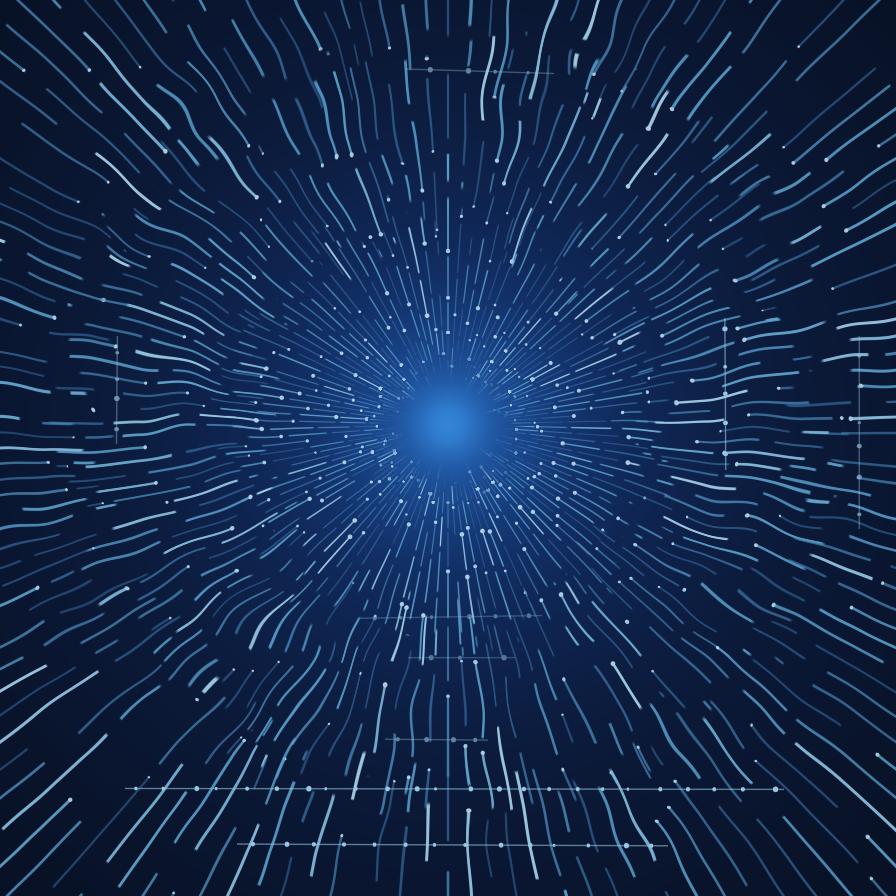
Give the GLSL for this background, as a three.js fragment shader.

```glsl
// Dark blue radial burst: broken glowing rays, bright nodes and thin cross rungs.
varying vec2 vUv;

const float TAU = 6.2831853;
const vec3 STEEL = vec3(0.22, 0.44, 0.65);
const vec3 CYAN = vec3(0.36, 0.65, 0.82);
const vec3 PALE = vec3(0.74, 0.87, 0.94);

float hash(vec2 p) {
  p = fract(p * vec2(0.1031, 0.1137));
  p += dot(p, p.yx + 33.33);
  return fract((p.x + p.y) * p.x * 43.7);
}

float noise(vec2 p) {
  vec2 i = floor(p), f = fract(p);
  f = f * f * (3.0 - 2.0 * f);
  return mix(mix(hash(i), hash(i + vec2(1, 0)), f.x),
             mix(hash(i + vec2(0, 1)), hash(i + vec2(1, 1)), f.x), f.y);
}

// Filled stroke of half width w at distance d, with a soft edge
float stroke(float d, float w) {
  return 1.0 - smoothstep(w - 0.0006, w + 0.0009, abs(d));
}

// One ring of dashed rays; returns colour and coverage
vec4 rays(vec2 p, float count, float rIn, float rOut, float seed) {
  float r = length(p) + 0.0001;
  float theta = atan(p.y, p.x);
  // Rays stand wider apart near the vertical axis
  float density = 1.0 + 0.16 * cos(2.0 * theta);
  float turn = ((theta + 0.08 * sin(2.0 * theta)) / TAU + 0.5) * count;
  float id = mod(floor(turn), count);
  float across = (fract(turn) - 0.5) * TAU * r / (count * density);

  float h = hash(vec2(id + 3.0, seed));
  float start = rIn + 0.06 * h * smoothstep(0.0, 0.2, rIn) + 0.025 * h;
  float stop = rOut + 0.07 * hash(vec2(id + 9.0, seed + 5.0));
  float span = smoothstep(start - 0.003, start + 0.003 + 0.03 * step(rIn, 0.1), r)
             * (1.0 - smoothstep(stop - 0.003, stop + 0.003, r));

  // Dashes grow with the radius
  float k = log2(r) * 2.2 + h * 7.0;
  float dash = floor(k), u = fract(k);
  float g = hash(vec2(id + 17.0, dash + 40.0 + seed));
  float gap = 0.04 + 0.24 * g * smoothstep(0.08, 0.3, r);
  float unit = 0.315 * r;
  float body = smoothstep(0.0, 0.003, (u - gap) * unit)
             * smoothstep(0.0, 0.003, (1.0 - u) * unit);
  float lit = hash(vec2(id + 31.0, dash + 70.0 + seed));
  float width = mix(0.0004, 0.0013, smoothstep(0.05, 0.45, r)) * (0.8 + 0.4 * lit);
  float line = stroke(across, width) * body * span * mix(0.5, 0.95, lit);
  line *= step(0.07, g);

  // Node at the inner end of some dashes
  float node = stroke(length(vec2(across, (u - gap - 0.02) * unit)), 0.0012 + 0.0013 * lit);
  node *= span * step(0.6, fract(g * 7.0 + lit));

  vec3 tint = mix(STEEL, CYAN, smoothstep(0.1, 0.8, lit));
  tint = mix(tint, PALE, 0.75 * smoothstep(0.8, 1.0, lit));
  return vec4(mix(tint, PALE, node), max(line, node * 0.9));
}

// Thin straight rung from a to b with beads along it
float rung(vec2 p, vec2 a, vec2 b, float beads) {
  vec2 ab = b - a;
  float len = length(ab);
  vec2 dir = ab / len;
  float t = dot(p - a, dir);
  float side = dot(p - a, vec2(-dir.y, dir.x));
  float inside = step(0.0, t) * step(t, len);
  float cell = len / beads;
  float h = hash(floor(t / cell) + a * 50.0);
  float along = mod(t, cell) - cell * (0.3 + 0.4 * h);
  float bead = stroke(length(vec2(along, side)), 0.0016 + 0.0014 * h);
  return inside * max(0.6 * stroke(side, 0.0006), bead);
}

void main() {
  vec2 p = vUv - vec2(0.5, 0.526);
  float r = length(p);

  // Background falloff and core glow
  vec3 color = vec3(0.038, 0.082, 0.18);
  color += vec3(0.035, 0.115, 0.26) * exp(-r * r * 11.0);
  color += vec3(0.055, 0.15, 0.22) * exp(-r * r * 80.0);
  color += vec3(0.07, 0.17, 0.18) * exp(-r * r * 650.0);
  color *= 1.0 - 0.2 * smoothstep(0.45, 0.75, r);

  // Bend the rays in the middle distance
  float bend = smoothstep(0.16, 0.32, r) * (1.0 - 0.8 * smoothstep(0.42, 0.6, r));
  vec2 warp = vec2(noise(vUv * 19.0 + 5.0), noise(vUv * 19.0 + 60.0)) - 0.5;
  vec2 q = p + 0.016 * bend * warp * smoothstep(0.0, 0.06, abs(p.x));

  // Three rings, each with more rays than the last
  for (int i = 0; i < 3; i++) {
    float n = float(i);
    float inner = i == 0 ? 0.04 : 0.01 + 0.18 * n;
    float outer = i == 2 ? 1.0 : 0.2 + 0.18 * n;
    vec4 ring = rays(q, 118.0 + 16.0 * n, inner, outer, 11.0 * n + 2.0);
    color = mix(color, ring.rgb, ring.a);
  }

  // Cross rungs below, above and at the sides
  float rungs = rung(vUv, vec2(0.14, 0.12), vec2(0.875, 0.119), 24.0);
  rungs = max(rungs, rung(vUv, vec2(0.265, 0.058), vec2(0.745, 0.056), 14.0));
  rungs = max(rungs, 0.6 * rung(vUv, vec2(0.43, 0.175), vec2(0.545, 0.174), 4.0));
  rungs = max(rungs, 0.5 * rung(vUv, vec2(0.4, 0.31), vec2(0.605, 0.313), 6.0));
  rungs = max(rungs, 0.5 * rung(vUv, vec2(0.455, 0.266), vec2(0.575, 0.266), 3.0));
  rungs = max(rungs, 0.6 * rung(vUv, vec2(0.453, 0.923), vec2(0.618, 0.918), 4.0));
  rungs = max(rungs, rung(vUv, vec2(0.81, 0.475), vec2(0.809, 0.645), 5.0));
  rungs = max(rungs, 0.7 * rung(vUv, vec2(0.13, 0.505), vec2(0.131, 0.625), 4.0));
  rungs = max(rungs, 0.7 * rung(vUv, vec2(0.959, 0.41), vec2(0.959, 0.625), 6.0));
  color = mix(color, mix(CYAN, PALE, 0.6), rungs);

  gl_FragColor = vec4(color, 1.0);
}
```
